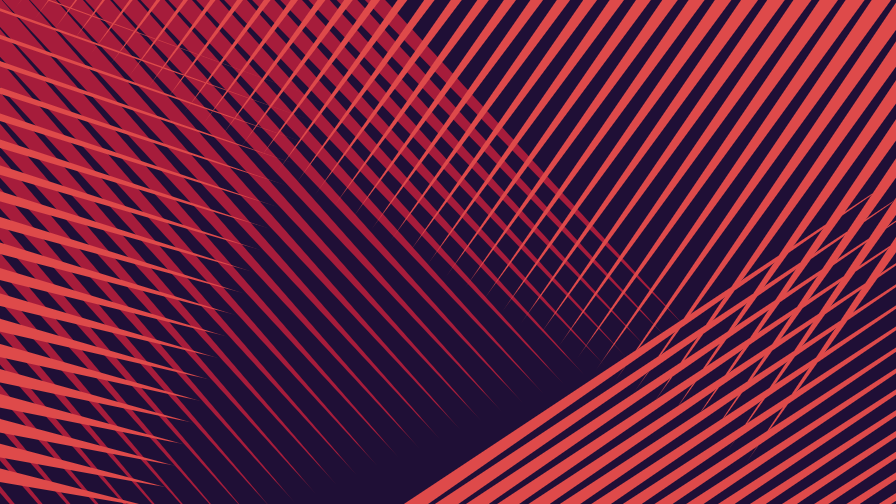
Give the GLSL for this background, as a Shadertoy shader.

```glsl
// Four fans of tapered stripes crossing over a dark violet ground.
// Each stripe is a thin wedge that opens from a sharp tip; a fan blends
// tip position, heading and flare from its first stripe to its last.

// Lengths are in canvas heights, angles in degrees.
const vec3 GROUND  = vec3(0.12, 0.06, 0.21);
const vec3 CRIMSON = vec3(0.65, 0.11, 0.23);
const vec3 CORAL   = vec3(0.87, 0.29, 0.29);

// Coverage of one wedge; flare is its half width per unit of length.
float wedge(vec2 p, vec2 tip, float angle, float flare, float pixel) {
    vec2 heading = vec2(cos(angle), sin(angle));
    vec2 offset = p - tip;
    float along = dot(offset, heading);
    float across = abs(offset.x * heading.y - offset.y * heading.x);
    float halfWidth = flare * max(along, 0.0);
    float edge = clamp((halfWidth - across) / pixel + 0.5, 0.0, 1.0);
    // Fade the point where it is thinner than one pixel.
    return edge * clamp(2.0 * halfWidth / pixel, 0.0, 1.0);
}

// Union of evenly blended wedges; angles and flares hold (first, last).
float fan(vec2 p, int count, vec2 firstTip, vec2 lastTip,
          vec2 angles, vec2 flares, float pixel) {
    float cover = 0.0;
    for (int i = 0; i < count; i++) {
        float t = float(i) / float(count - 1);
        vec2 tip = mix(firstTip, lastTip, t);
        float angle = radians(mix(angles.x, angles.y, t));
        float flare = mix(flares.x, flares.y, t);
        cover = max(cover, wedge(p, tip, angle, flare, pixel));
    }
    return cover;
}

void mainImage(out vec4 fragColor, in vec2 fragCoord) {
    vec2 p = fragCoord / iResolution.y;
    float pixel = 1.0 / iResolution.y;

    // Crimson diagonals, widening toward the upper left
    float diagonals = fan(p, 31, vec2(1.366, 0.345), vec2(0.134, -0.197),
                          vec2(133.5, 130.0), vec2(0.0162), pixel);

    // Coral rays, widening toward the upper right
    float rays = fan(p, 41, vec2(-0.007, 1.007), vec2(1.480, 0.081),
                     vec2(53.0, 55.5), vec2(0.0200, 0.0165), pixel);

    // Coral blades from the left edge, heavier toward the bottom
    float blades = fan(p, 20, vec2(0.637, 0.803), vec2(0.315, -0.010),
                       vec2(160.0, 168.0), vec2(0.002, 0.041), pixel);

    // Coral band rising through the lower right corner
    float band = fan(p, 17, vec2(1.797, 0.660), vec2(2.280, 0.299),
                     vec2(214.2, 213.0), vec2(0.0115), pixel);

    vec3 color = mix(GROUND, CRIMSON, diagonals);
    color = mix(color, CORAL, max(rays, max(blades, band)));
    fragColor = vec4(color, 1.0);
}
```
